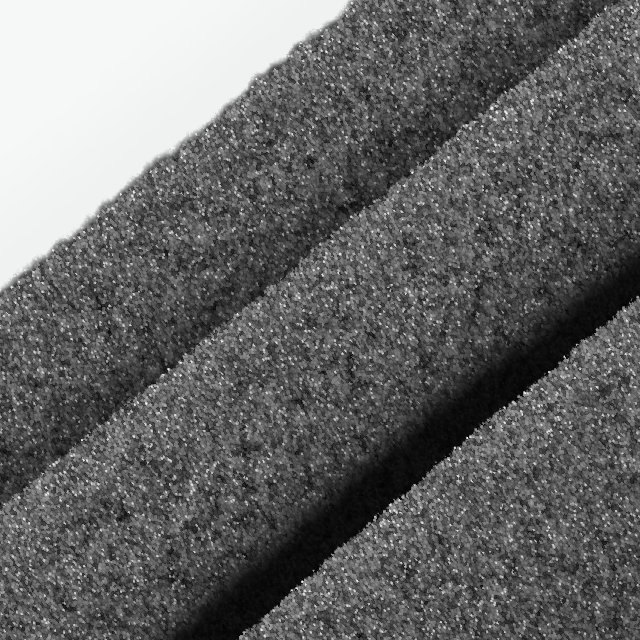
Write a WebGL 1 fragment shader that draws this texture.

```glsl
precision highp float;
uniform vec2 u_resolution;

// Fold boundaries as (height at x = 0, slope)
const vec2 RIM_LINE = vec2(0.545, 0.823);
const vec2 CREASE_LINE = vec2(0.206, 0.820);
const vec2 GAP_LINE = vec2(-0.317, 0.855);

const vec3 BACKDROP = vec3(0.965, 0.973, 0.973);
const float RIM_TONE = 0.42;
const float BODY_TONE = 0.345;
const float CREASE_TONE = 0.20;
const float GAP_TONE = 0.045;

const float FIBRE_FREQ = 235.0;
const float TUFT_FREQ = 78.0;
const float CLUMP_FREQ = 33.0;
const float FIBRE_GAIN = 0.85;
const float TUFT_GAIN = 0.38;
const float CLUMP_GAIN = 0.40;
const float GLINT_GAIN = 0.27;

vec3 hash3(vec2 p) {
  vec3 q = fract(p.xyx * vec3(0.1031, 0.1030, 0.0973));
  q += dot(q, q.yxz + 33.33);
  return fract((q.xxy + q.yzz) * q.zyx);
}

// Cellular noise: x = distance to the nearest point, y = its random value
vec2 cellular(vec2 p) {
  vec2 cell = floor(p);
  vec2 f = p - cell;
  vec2 nearest = vec2(9.0, 0.0);
  for (int j = -1; j <= 1; j++) {
    for (int i = -1; i <= 1; i++) {
      vec2 o = vec2(float(i), float(j));
      vec3 h = hash3(cell + o + 40.0);
      float d = length(o + h.xy - f);
      if (d < nearest.x) nearest = vec2(d, h.z);
    }
  }
  return nearest;
}

// Irregular bend shared by the fold edges
float ripple(float x) {
  return 0.0030 * sin(31.0 * x + 1.0) + 0.0020 * sin(83.0 * x)
       + 0.0012 * sin(191.0 * x + 2.0);
}

float heightAbove(vec2 p, vec2 line) {
  return p.y - line.x - line.y * p.x;
}

void main() {
  vec2 p = gl_FragCoord.xy / u_resolution;
  float pixel = 1.0 / u_resolution.y;

  // Pile: soft clumps, leaning tufts and bright fibre tips
  vec2 warp = 0.004 * vec2(sin(47.0 * p.y + 9.0 * p.x), sin(53.0 * p.x + 2.0));
  vec2 lean = vec2(p.x + 0.28 * p.y, 0.72 * p.y - 0.12 * p.x);
  vec2 clump = cellular((lean + warp) * CLUMP_FREQ);
  vec2 tuft = cellular((lean - warp) * TUFT_FREQ + 7.0);
  vec2 fibre = cellular(vec2(p.x + 0.3 * p.y, p.y * 0.85) * FIBRE_FREQ);
  float clumpLight = 0.43 - clump.x;
  float tuftLight = 0.43 - tuft.x + 0.35 * (tuft.y - 0.5);
  float fibreLight = fibre.y - 0.5 + 0.5 * (0.43 - fibre.x);
  float glint = smoothstep(0.87, 0.99, fibre.y) * smoothstep(0.62, 0.15, fibre.x);

  // Signed heights over the three frayed edges
  float fray = 0.006 * fibreLight;
  float rim = heightAbove(p, RIM_LINE) - ripple(p.x) - 0.012 * clumpLight - fray;
  float crease = heightAbove(p, CREASE_LINE) - 0.5 * ripple(p.x + 0.3) - fray
               - 0.005 * tuftLight;
  float gap = heightAbove(p, GAP_LINE) - 0.7 * ripple(p.x + 0.7) - 1.3 * fray
            + 0.012 * sin(3.14159 * (p.x - 0.371) / 0.629) * -0.5;

  // Upper roll: pale rim, darker tufts toward the crease
  float upper = mix(RIM_TONE, BODY_TONE, smoothstep(0.0, 0.10, -rim));
  upper = mix(CREASE_TONE, upper, smoothstep(-0.01, 0.17, crease));

  // Middle roll: bright shoulder falling into the deep gap
  float middle = mix(RIM_TONE, BODY_TONE, smoothstep(0.0, 0.15, -crease));
  middle *= mix(0.72, 1.0, smoothstep(0.10, 0.28, gap));
  float gapWidth = 0.088 - 0.026 * smoothstep(0.6, 1.0, p.x) + 0.025 * clumpLight;
  float lit = smoothstep(gapWidth - 0.025, gapWidth + 0.045, gap);
  middle = mix(GAP_TONE, middle, lit);

  // Lower roll: bright shoulder and gentle falloff
  float lower = mix(RIM_TONE, BODY_TONE, smoothstep(0.0, 0.16, -gap));
  lower *= mix(1.0, 0.84, smoothstep(0.15, 0.52, -gap));

  float edge = 0.0015 + pixel;
  float onUpper = smoothstep(-edge, edge, crease);
  float onLower = smoothstep(edge, -edge, gap);
  float tone = mix(middle, upper, onUpper);
  tone = mix(tone, lower, onLower);

  // Relief deepens away from the bright shoulders
  float depth = mix(-crease, -rim, onUpper);
  depth = mix(depth, -gap, onLower);
  float relief = mix(0.45, 1.15, smoothstep(0.0, 0.22, depth));
  float texture = relief * (CLUMP_GAIN * clumpLight + TUFT_GAIN * tuftLight)
                + FIBRE_GAIN * fibreLight;
  float cloth = tone * (1.0 + texture);
  cloth += GLINT_GAIN * glint * smoothstep(0.06, 0.30, tone);

  // Pale backdrop with a hazy fringe at the rim
  vec3 backdrop = BACKDROP - 0.025 * smoothstep(0.25, 0.0, rim);
  float fringe = smoothstep(-0.007 - pixel, 0.006 + pixel, rim);
  vec3 color = mix(vec3(cloth), backdrop, fringe);
  gl_FragColor = vec4(clamp(color, 0.0, 1.0), 1.0);
}
```
